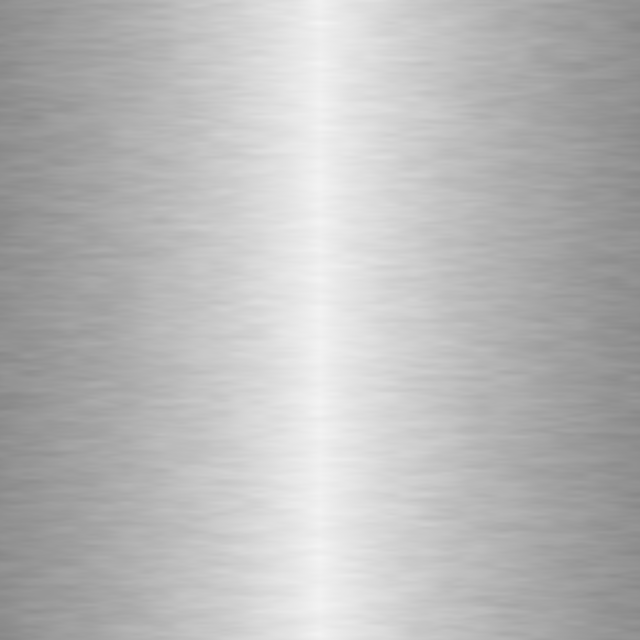
Reproduce this texture procedurally as a WebGL 2 fragment shader.

```glsl
#version 300 es
precision highp float;
// Brushed metal sheet with a bright vertical sheen down its centre.
// A quadratic falloff shades the sheet, and layers of value noise
// stretched along x add the fine horizontal grain.

uniform vec2 u_resolution;
out vec4 fragColor;

const float PEAK = 0.94;          // brightness on the centre line
const float SLOPE = 1.03;         // loss of light away from the centre
const float CURVE = 0.54;         // easing of that loss near the sides
const float GRAIN_STRENGTH = 0.075;

float hash(vec2 p) {
    return fract(sin(dot(p, vec2(127.1, 311.7))) * 43758.5453);
}

float valueNoise(vec2 p) {
    vec2 cell = floor(p);
    vec2 f = fract(p);
    f = f * f * (3.0 - 2.0 * f);
    float low = mix(hash(cell), hash(cell + vec2(1.0, 0.0)), f.x);
    float high = mix(hash(cell + vec2(0.0, 1.0)), hash(cell + vec2(1.0, 1.0)), f.x);
    return mix(low, high, f.y);
}

// Sum of stretched noise layers, centred on zero
float brushedGrain(vec2 uv, vec2 frequency) {
    float sum = 0.0;
    float weight = 0.5;
    for (int i = 0; i < 3; i++) {
        sum += weight * (valueNoise(uv * frequency + float(i) * 37.3) - 0.5);
        frequency *= vec2(1.7, 1.6);
        weight *= 0.62;
    }
    return sum;
}

// Symmetric sheen by distance from the centre line
float sheen(float distanceFromCentre) {
    float d = distanceFromCentre;
    return PEAK - SLOPE * d + CURVE * d * d;
}

void main() {
    vec2 uv = gl_FragCoord.xy / u_resolution;

    // Base shading
    float centreDistance = abs(uv.x - 0.5);
    float light = sheen(centreDistance);

    // Grain, softer where the highlight washes it out
    float grain = brushedGrain(uv, vec2(20.0, 110.0));
    float visibility = mix(0.6, 1.0, smoothstep(0.0, 0.15, centreDistance));
    light += GRAIN_STRENGTH * visibility * grain;

    fragColor = vec4(vec3(clamp(light, 0.0, 1.0)), 1.0);
}
```
